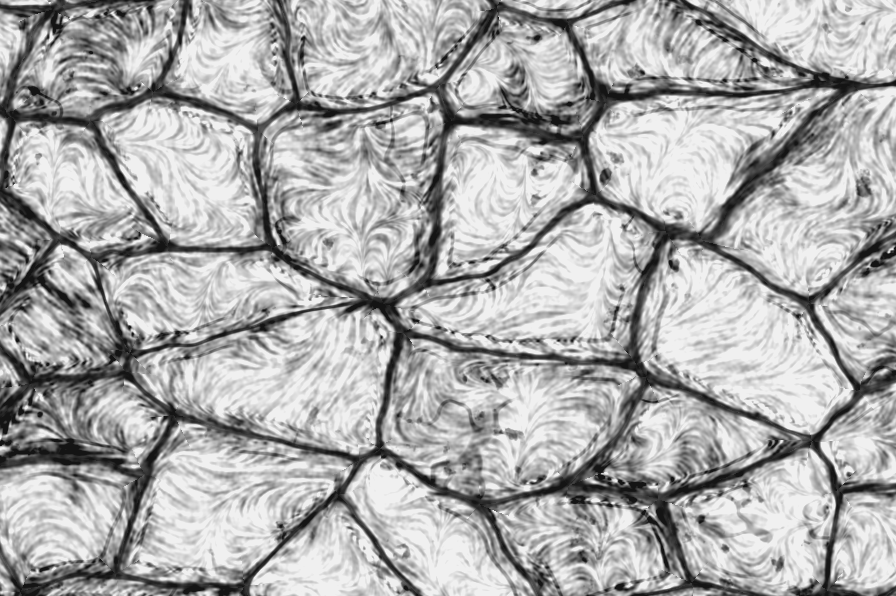
A Shadertoy shader for this texture:

```glsl
// Draws a pencil-sketched wall of irregular field stones with dark joints.

const vec2 STONE_SCALE = vec2(3.7, 5.0);
const float PAPER = 0.94;
const float INK = 0.15;

float hash(vec2 p) {
    vec3 a = fract(p.xyx * 0.1031);
    a += dot(a, a.yzx + 33.33);
    return fract((a.x + a.y) * a.z);
}

float noise(vec2 p) {
    vec2 i = floor(p), f = fract(p);
    f = f * f * (3.0 - 2.0 * f);
    float low = mix(hash(i), hash(i + vec2(1, 0)), f.x);
    float high = mix(hash(i + vec2(0, 1)), hash(i + vec2(1, 1)), f.x);
    return mix(low, high, f.y);
}

float fbm(vec2 p) {
    float sum = 0.0, amp = 0.533;
    for (int i = 0; i < 4; i++) {
        sum += amp * noise(p);
        p = mat2(1.6, 1.2, -1.2, 1.6) * p + 7.3;
        amp *= 0.5;
    }
    return sum;
}

vec2 warp(vec2 p, float freq, float amount) {
    return p + amount * (vec2(noise(p * freq), noise(p * freq + 41.7)) - 0.5);
}

float smoothMin(float a, float b, float k) {
    float h = max(k - abs(a - b), 0.0) / k;
    return min(a, b) - 0.25 * h * h * k;
}

vec2 stoneSeed(vec2 cell) {
    return cell + 0.5 + 0.9 * (vec2(hash(cell), hash(cell + 57.0)) - 0.5);
}

// Some seeds are dropped so that neighbouring stones grow larger.
bool isEmpty(vec2 cell) {
    return hash(cell + 113.0) < 0.18;
}

// Distance to the nearest joint; also gives the stone cell and joint normal.
float stoneEdge(vec2 p, vec2 scale, out vec2 id, out vec2 normal) {
    vec2 q = p * scale, base = floor(q), home = q;
    float nearest = 1e3;
    id = base;
    for (int y = -2; y <= 2; y++)
    for (int x = -2; x <= 2; x++) {
        vec2 cell = base + vec2(x, y);
        vec2 seed = stoneSeed(cell);
        float d = distance(q, seed);
        if (!isEmpty(cell) && d < nearest) {
            nearest = d;
            id = cell;
            home = seed;
        }
    }
    float edge = 1.0, closest = 1e3;
    normal = vec2(0, 1);
    for (int y = -2; y <= 2; y++)
    for (int x = -2; x <= 2; x++) {
        vec2 cell = id + vec2(x, y);
        if (isEmpty(cell) || (x == 0 && y == 0)) continue;
        vec2 seed = stoneSeed(cell);
        vec2 across = normalize(seed - home);
        float d = dot(0.5 * (seed + home) - q, across) / length(across * scale);
        edge = smoothMin(edge, d, 0.018);
        if (d < closest) {
            closest = d;
            normal = normalize(across * scale);
        }
    }
    return edge;
}

// Fine noise smeared along a curling flow that follows the joints.
float pencilGrain(vec2 p, vec2 offset, vec2 tangent, float follow) {
    float sum = 0.0;
    for (int side = -1; side <= 1; side += 2) {
        vec2 q = p;
        for (int i = 0; i < 5; i++) {
            float angle = 9.0 * noise(q * 7.0 + offset);
            vec2 dir = mix(vec2(cos(angle), sin(angle)), tangent, follow);
            q += float(side) * 0.003 * dir;
            sum += noise(q * 175.0);
        }
    }
    return sum / 10.0 - 0.5;
}

float line(float d, float width) {
    return 1.0 - smoothstep(0.4 * width, 1.6 * width, abs(d));
}

void mainImage(out vec4 fragColor, in vec2 fragCoord) {
    vec2 p = fragCoord / iResolution.y + 3.0;
    vec2 id, normal;
    vec2 bent = warp(warp(p, 4.0, 0.09), 22.0, 0.012);
    float edge = stoneEdge(bent, STONE_SCALE, id, normal);
    vec2 offset = id * 5.17;
    float rough = mix(0.08, 1.0, hash(id + 211.0));
    float patches = noise(p * 7.0 + offset);

    // Stone face: mottling, pits and wandering cracks
    float mottle = smoothstep(0.36, 0.64, fbm(p * vec2(17.0, 13.0) + offset));
    float tone = PAPER + 0.02 - rough * (0.1 + 0.36 * mottle);
    float pits = smoothstep(0.68, 0.82, fbm(p * 34.0 + offset));
    tone -= 0.45 * pits * smoothstep(0.35, 0.6, patches);
    float crack = line(fbm(p * 5.0 + offset) - 0.5, 0.012);
    tone -= 0.28 * crack * smoothstep(0.45, 0.7, patches);

    // Shaded rim and broken second outline
    float rim = exp(-max(edge, 0.0) / 0.019);
    tone -= rim * mix(0.15, 0.6, noise(p * 13.0));
    float outline = line(edge - 0.021 - 0.012 * patches, 0.003);
    tone -= 0.3 * outline * smoothstep(0.4, 0.65, noise(p * 9.0 + 31.0));

    // Pencil strokes
    vec2 tangent = vec2(-normal.y, normal.x);
    float grain = pencilGrain(p, offset, tangent, 0.85 * smoothstep(0.04, 0.01, edge));
    tone += grain * mix(0.8, 1.9, clamp(rough * mottle + rim, 0.0, 1.0));

    // Dark joints of varying weight
    float weight = mix(0.003, 0.0075, noise(p * 6.0 + 17.0));
    float joint = line(max(edge, 0.0), weight);
    tone = mix(tone, INK + 0.5 * grain, 0.92 * joint);

    fragColor = vec4(vec3(clamp(tone, 0.08, PAPER)), 1.0);
}
```
